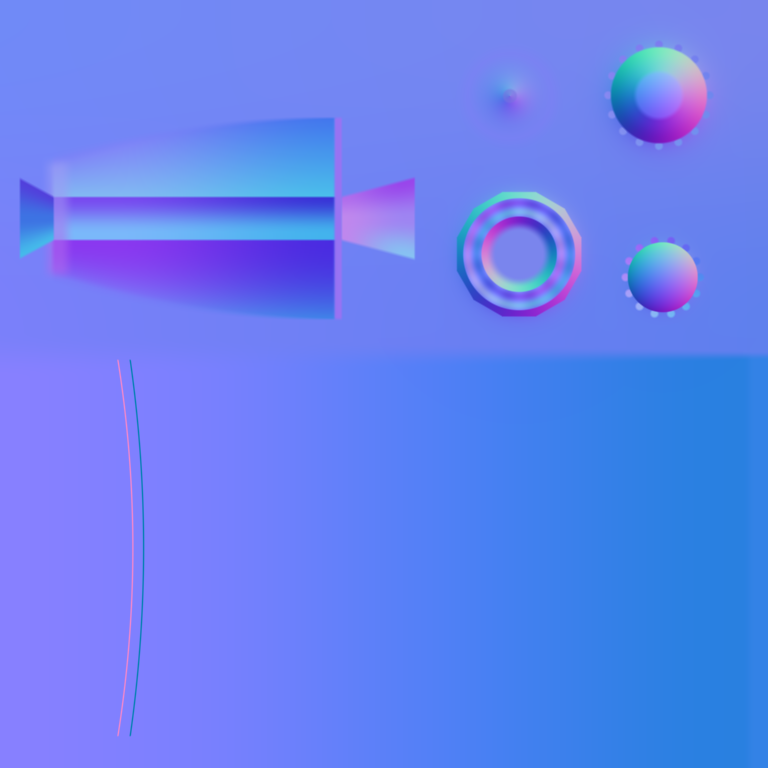
This texture map is drawn by a Shadertoy shader. Its source:

```glsl
// Tangent-space normal map: a tapered hull, round fittings and a wide curved panel.
const float TAU = 6.2831853;
const vec3 PINK = vec3(0.95, 0.53, 0.8);
const vec3 TEAL = vec3(0.02, 0.5, 0.7);

// 1 inside (d < 0), 0 outside, with a blurred edge
float cover(float d, float soft) {
    float w = max(soft, 0.75 / iResolution.y);
    return 1.0 - smoothstep(-w, w, d);
}

float span(float x, float lo, float hi, float soft) {
    return cover(lo - x, soft) * cover(x - hi, soft);
}

// Encodes a surface leaning along dir by the sine of its tilt
vec3 slope(vec2 dir, float tilt) {
    vec2 n = dir * tilt - vec2(0.08, 0.0);
    return vec3(n, sqrt(max(1.0 - dot(n, n), 0.0))) * 0.5 + vec3(0.5, 0.5, 0.46);
}

vec2 heading(vec2 p) { return p / max(length(p), 1e-4); }

// Folds the plane into count sectors around the origin
vec2 sector(vec2 p, float count) {
    float s = TAU / count;
    float a = mod(atan(p.y, p.x) + 0.5 * s, s) - 0.5 * s;
    return length(p) * vec2(cos(a), sin(a));
}

vec3 background(vec2 uv) {
    vec3 top = mix(vec3(0.44, 0.54, 0.97), vec3(0.47, 0.52, 0.93), uv.x);
    vec3 low = mix(vec3(0.48, 0.5, 0.98), vec3(0.37, 0.5, 0.93), uv.x);
    return mix(low, top, smoothstep(0.56, 0.98, uv.y));
}

// Wide panel turning away to the right
vec3 panel(float x) {
    vec3 c = mix(vec3(0.53, 0.5, 1.0), vec3(0.49, 0.5, 1.0), smoothstep(0.0, 0.25, x));
    c = mix(c, vec3(0.29, 0.5, 0.96), smoothstep(0.18, 0.7, x));
    c = mix(c, vec3(0.16, 0.5, 0.88), smoothstep(0.55, 0.96, x));
    return mix(c, vec3(0.2, 0.51, 0.9), smoothstep(0.968, 0.982, x));
}

// Long hull in three bands; p.y is measured from its axis
vec3 hull(vec3 c, vec2 p) {
    float t = clamp((p.x - 0.07) / 0.37, 0.0, 1.0);
    float y = abs(p.y);
    float h = mix(0.131, 0.0755, (1.0 - t) * (1.0 - t));
    float v = clamp((y - 0.028) / (h - 0.028), 0.0, 1.0);
    float w = smoothstep(0.028, -0.02, p.y);
    float side = smoothstep(0.2, 1.0, t);
    vec3 upper = mix(mix(vec3(0.51, 0.73, 0.95), vec3(0.29, 0.75, 0.92), side),
                     mix(vec3(0.5, 0.51, 0.97), vec3(0.26, 0.46, 0.93), side), v);
    vec3 lower = mix(mix(vec3(0.54, 0.22, 0.94), vec3(0.29, 0.17, 0.88), side),
                     mix(vec3(0.48, 0.46, 0.97), vec3(0.25, 0.52, 0.91), side), v * v);
    vec3 strip = mix(mix(vec3(0.47, 0.29, 0.94), vec3(0.22, 0.2, 0.84), side),
                     mix(vec3(0.48, 0.72, 0.98), vec3(0.26, 0.7, 0.93), side), w);
    vec3 skin = mix(lower, upper, step(0.0, p.y));
    skin = mix(skin, strip, cover(y - 0.028, 0.002));
    c = mix(c, skin, span(p.x, 0.069, 0.436, 0.004) * cover(y - h, mix(0.012, 0.002, t)));
    // Rim at the wide end, pink collar at the narrow end
    float rim = span(p.x, 0.436, 0.445, 0.002) * cover(y - 0.131, 0.003);
    c = mix(c, vec3(0.62, 0.44, 0.95), 0.85 * rim);
    float collar = span(p.x, 0.062, 0.088, 0.01) * cover(y - 0.073, 0.01);
    vec3 tone = mix(vec3(0.7, 0.4, 0.93), vec3(0.62, 0.62, 0.96), smoothstep(-0.05, 0.05, p.y));
    return mix(c, tone, 0.55 * collar);
}

// Flared end piece: half height runs from h.x to h.y between x.x and x.y
vec3 flare(vec3 c, vec2 p, vec2 x, vec2 h, vec3 top, vec3 mid, vec3 low) {
    float half_h = mix(h.x, h.y, clamp((p.x - x.x) / (x.y - x.x), 0.0, 1.0));
    float v = p.y / half_h;
    vec3 tone = mix(mid, v > 0.0 ? top : low, smoothstep(0.0, 1.0, abs(v)));
    return mix(c, tone, span(p.x, x.x, x.y, 0.002) * cover(abs(p.y) - half_h, 0.003));
}

// Ring of small studs around a fitting
vec3 studs(vec3 c, vec2 p, float radius, float count, float amount) {
    vec2 q = sector(p, count) - vec2(radius, 0.0);
    return mix(c, slope(-heading(p), 0.45) + 0.06, amount * cover(length(q) - 0.005, 0.002));
}

vec3 halo(vec3 c, vec2 p, float radius, float reach, float amount) {
    float fall = exp(-max(length(p) - radius, 0.0) / reach);
    return mix(c, slope(heading(p), 0.5), amount * fall);
}

vec3 softCone(vec3 c, vec2 p) {
    float r = length(p);
    c = mix(c, slope(heading(p), 0.42), 0.75 * exp(-r * r / 0.0008));
    c = mix(c, vec3(0.52, 0.48, 0.97), 0.35 * cover(abs(r - 0.055) - 0.006, 0.012));
    return mix(c, vec3(0.47, 0.45, 0.88), 0.6 * cover(r - 0.009, 0.002));
}

vec3 cappedCone(vec3 c, vec2 p) {
    float r = length(p);
    c = studs(halo(c, p, 0.062, 0.014, 0.45), p, 0.066, 16.0, 0.4);
    vec3 body = slope(heading(p), mix(0.66, 0.82, smoothstep(0.03, 0.06, r)));
    body = mix(body, slope(heading(p), 14.0 * r) + 0.04, cover(r - 0.031, 0.004));
    return mix(c, body, cover(r - 0.0625, 0.002));
}

vec3 facetedRing(vec3 c, vec2 p) {
    float r = length(p);
    vec2 dir = heading(p);
    c = halo(c, p, 0.081, 0.009, 0.35);
    c = mix(c, slope(dir, 0.72), cover(sector(p, 12.0).x - 0.081, 0.0015));
    float groove = sin((r - 0.049) / 0.024 * TAU);
    vec3 plateau = slope(dir, 0.34 * groove) + 0.03 * cos(12.0 * atan(p.y, p.x));
    c = mix(c, plateau, cover(r - 0.073, 0.0015));
    vec3 bore = mix(vec3(0.48, 0.52, 0.93), slope(-dir, 0.74), smoothstep(0.03, 0.044, r));
    return mix(c, bore, cover(r - 0.049, 0.0015));
}

vec3 dome(vec3 c, vec2 p) {
    float r = length(p);
    c = studs(halo(c, p, 0.045, 0.007, 0.2), p, 0.0485, 14.0, 0.8);
    return mix(c, slope(heading(p), min(18.0 * r, 0.8)), cover(r - 0.0455, 0.0015));
}

// Thin bowed seam on the panel
vec3 seam(vec3 c, vec2 uv, float x, float bow, vec3 tone) {
    float v = (uv.y - 0.2865) / 0.245;
    float d = abs(uv.x - x + bow * v * v) - 0.0009;
    return mix(c, tone, cover(d, 0.0011) * cover(abs(v) - 1.0, 0.006));
}

void mainImage(out vec4 fragColor, in vec2 fragCoord) {
    vec2 uv = fragCoord / iResolution.xy;
    vec3 c = mix(background(uv), panel(uv.x), cover(uv.y - 0.537, mix(0.03, 0.006, uv.x)));
    // Hull and its end pieces
    vec2 h = uv - vec2(0.0, 0.7155);
    c = hull(c, h);
    c = flare(c, h, vec2(0.026, 0.07), vec2(0.052, 0.028),
              vec3(0.32, 0.25, 0.86), vec3(0.24, 0.45, 0.89), vec3(0.27, 0.73, 0.92));
    float fade = smoothstep(0.445, 0.53, h.x);
    vec3 mid = mix(vec3(0.75, 0.53, 0.93), vec3(0.62, 0.52, 0.95), fade);
    c = flare(c, h, vec2(0.445, 0.54), vec2(0.028, 0.053),
              mix(mid, vec3(0.6, 0.27, 0.92), 0.4 + 0.6 * fade), mid, mix(mid, vec3(0.53, 0.76, 0.95), fade));
    // Round fittings
    c = softCone(c, uv - vec2(0.664, 0.875));
    c = cappedCone(c, uv - vec2(0.858, 0.876));
    c = facetedRing(c, uv - vec2(0.676, 0.669));
    c = dome(c, uv - vec2(0.863, 0.639));
    // Panel seams
    c = seam(c, uv, 0.173, 0.0195, PINK);
    c = seam(c, uv, 0.187, 0.0175, TEAL);
    fragColor = vec4(clamp(c, 0.0, 1.0), 1.0);
}
```
